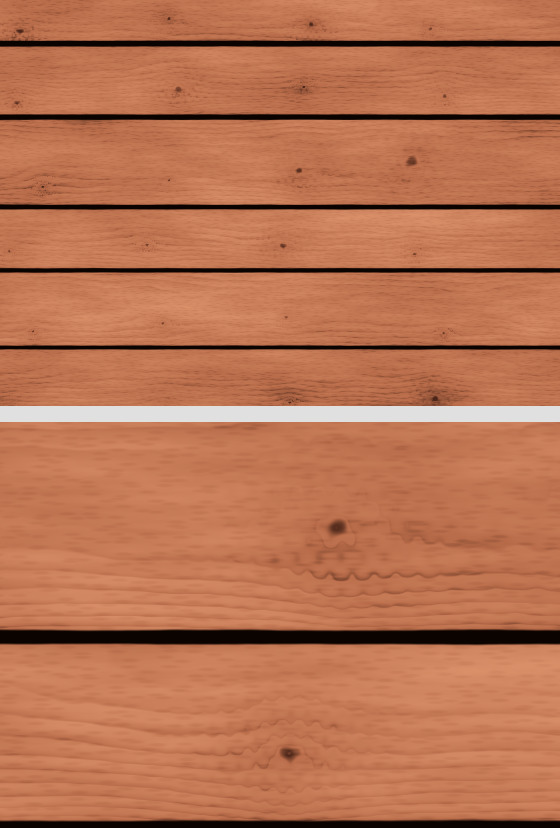
Top, the full canvas; bottom, a detail of the centre.
A Shadertoy shader for this texture:

```glsl
// Six horizontal stained wood planks with knots, flowing grain and black gaps.
#define RING_DENSITY 520.0
#define GRAIN_DEPTH 0.36
#define BLOTCH_DEPTH 0.20
#define VIGNETTE 0.32
#define KNOT_SPACING 0.33
#define MAIN_KNOT vec2(1.013, 0.602)
#define GAP_COLOR vec3(0.04, 0.01, 0.0)
#define BARK vec3(0.30, 0.15, 0.10)
#define TAN vec3(0.72, 0.42, 0.285)
#define HONEY vec3(0.87, 0.585, 0.43)

// Plank boundaries from bottom to top, in canvas heights
const float SEAMS[7] = float[7](-0.07, 0.144, 0.334, 0.490, 0.7115, 0.8925, 1.06);

vec2 hash2(vec2 p) {
    return fract(sin(vec2(dot(p, vec2(127.1, 311.7)), dot(p, vec2(269.5, 183.3)))) * 43758.5);
}

// Layered, rotated and warped sines, roughly -1 to 1
float waves(vec2 p) {
    float sum = 0.0, amp = 0.5;
    for (int i = 0; i < 5; i++) {
        sum += amp * sin(p.x + 1.3 * sin(p.y * 0.7)) * sin(p.y + 1.7);
        p = mat2(0.8, 0.6, -0.6, 0.8) * p * 1.75 + 2.3;
        amp *= 0.62;
    }
    return sum;
}

// Cellular noise: distance to the nearest scattered point
float cells(vec2 p) {
    vec2 cell = floor(p);
    float nearest = 2.0;
    for (int y = -1; y <= 1; y++)
    for (int x = -1; x <= 1; x++) {
        vec2 id = cell + vec2(x, y);
        nearest = min(nearest, length(id + hash2(id) - p));
    }
    return nearest;
}

float gapHalfWidth(float y) {
    return 0.0042 + 0.0032 * y;
}

vec3 woodColor(float tone) {
    tone = clamp(tone, 0.0, 1.0);
    return tone < 0.5 ? mix(BARK, TAN, tone * 2.0) : mix(TAN, HONEY, tone * 2.0 - 1.0);
}

void mainImage(out vec4 fragColor, in vec2 fragCoord) {
    vec2 p = fragCoord / iResolution.y;
    vec2 fromCenter = fragCoord / iResolution.xy - 0.5;

    // Plank lookup
    int plank = 0;
    for (int i = 1; i < 6; i++) if (p.y > SEAMS[i]) plank = i;
    float id = float(plank), low = SEAMS[plank], high = SEAMS[plank + 1];
    vec2 seed = vec2(id * 7.3, id * 3.1);

    // Knots push the grain apart, add rings and darken the wood
    float grainY = p.y, rings = 0.0, stain = 0.0;
    for (int k = 0; k < 4; k++) {
        vec2 rnd = hash2(vec2(id + 2.0, float(k) + 5.0));
        vec2 rnd2 = hash2(rnd * 37.0);
        vec2 center = vec2(0.07 + KNOT_SPACING * float(k) + 0.1 * (rnd.x - 0.5),
                           mix(low, high, 0.14 + 0.28 * rnd.y));
        float size = 0.003 + 0.008 * rnd2.x * rnd2.x;
        if (plank == 3 && k == 3) { center = MAIN_KNOT; size = 0.016; }
        vec2 d = p - center;
        float reach = 0.035 + 3.0 * size;
        float pull = exp(-sqrt(d.x * d.x + 0.0002) / reach - d.y * d.y / (reach * reach));
        grainY -= 0.75 * d.y * pull;
        float r = length(d * vec2(0.8, 1.0)) / size;
        r *= 1.0 + 0.25 * sin(3.0 * d.x / size + rnd.x * 6.0) * sin(2.0 * d.y / size + 1.0);
        rings += 2.5 * exp(-r * 0.45);
        stain += 0.38 * (1.0 - smoothstep(0.3, 1.1, r)) + 0.16 * exp(-r * 0.3);
        stain += 0.12 * rnd2.y * pull;
    }

    // Growth rings: wide near the heart line, tight away from it
    float heart = mix(low, high, plank % 2 == 1 ? 0.54 : 0.90);
    float q = grainY - heart;
    float phase = RING_DENSITY * q * q + rings
                + 1.5 * waves(vec2(p.x * 3.2, q * 7.0) + seed)
                + 0.25 * waves(vec2(p.x * 15.0, p.y * 45.0) + seed);
    float s = fract(phase), spread = fwidth(phase);
    float edgeWidth = clamp(spread * 1.5, 0.14, 0.6);
    float line = s * s * s * (1.0 - smoothstep(1.0 - edgeWidth, 1.0, s));
    line *= 1.0 - smoothstep(0.45, 0.95, spread);
    float strength = 0.25 + 0.75 * smoothstep(0.015, 0.07, abs(q));
    strength *= 0.85 + 0.5 * waves(p * vec2(9.0, 22.0) + seed);

    // Tone: blotches, fibres, pores, rings and knots
    float tone = 0.76 + 0.08 * (hash2(seed).x - 0.5);
    tone += BLOTCH_DEPTH * waves(p * vec2(5.0, 13.0) + seed);
    tone += 0.09 * waves(p * vec2(17.0, 170.0) + seed);
    tone -= 0.09 * (1.0 - smoothstep(0.1, 0.4, cells(p * vec2(38.0, 190.0))));
    tone -= GRAIN_DEPTH * strength * line + stain;
    tone -= VIGNETTE * dot(fromCenter, fromCenter);

    // Gaps with slightly uneven, shaded edges
    float wobble = 0.0006 * waves(vec2(p.x * 30.0, id));
    float below = p.y - low - gapHalfWidth(low) + wobble;
    float above = high - p.y - gapHalfWidth(high) + wobble;
    tone -= 0.28 * exp(-max(below, 0.0) / 0.003) + 0.16 * exp(-max(above, 0.0) / 0.004);
    float soft = max(0.0012, 0.7 / iResolution.y);
    float wood = smoothstep(-soft, soft, min(below, above));

    fragColor = vec4(mix(GAP_COLOR, woodColor(tone), wood), 1.0);
}
```
